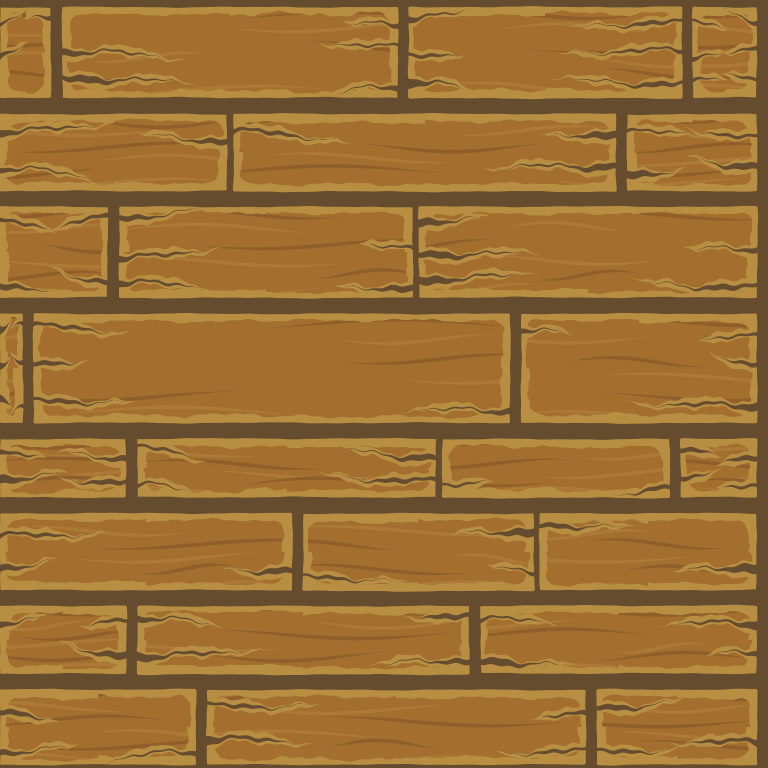
This texture is drawn by a Shadertoy shader. Its source:

```glsl
#define SEAM_HALF 0.0102
#define JOINT_HALF 0.0072
#define NARROW_HALF 0.0038
#define RIM 0.0095
#define CORNER 0.014
#define EDGE_WEAR 0.0009
#define CRACK_HALF 0.0066
#define HALO 0.0055
#define GRAIN_HALF 0.0024
#define GRAIN_COUNT 6

const vec3 GAP = vec3(0.40, 0.30, 0.18);
const vec3 WOOD = vec3(0.64, 0.43, 0.18);
const vec3 PALE = vec3(0.72, 0.56, 0.26);
const vec3 GRAIN_DARK = vec3(0.56, 0.37, 0.17);
const vec3 GRAIN_LIGHT = vec3(0.68, 0.475, 0.215);

// Layout measured from the top: row seams, joints, index of the narrow joint
const float SEAMS[9] = float[9](-0.001, 0.138, 0.259, 0.398, 0.561, 0.658, 0.779, 0.888, 1.006);
const float LAST_JOINT = 0.9928;
const vec3 JOINTS[8] = vec3[8](
    vec3(0.074, 0.525, 0.895), vec3(0.300, 0.809, LAST_JOINT),
    vec3(0.148, 0.542, LAST_JOINT), vec3(0.037, 0.671, LAST_JOINT),
    vec3(0.171, 0.572, 0.879), vec3(0.387, 0.699, LAST_JOINT),
    vec3(0.172, 0.618, LAST_JOINT), vec3(0.262, 0.770, LAST_JOINT));
const int NARROW[8] = int[8](-1, 0, 1, -1, 1, 1, -1, -1);

float hash(float a, float b) {
    return fract(sin(a * 12.99 + b * 78.23 + 1.7) * 43758.5);
}

// Layered sines, about -1 to 1
float wobble(float x) {
    return (sin(x) + 0.6 * sin(2.3 * x + 1.3) + 0.4 * sin(5.1 * x + 4.0)) / 1.7;
}

float boxDistance(vec2 p, vec2 halfSize, float radius) {
    vec2 q = abs(p) - halfSize + radius;
    return length(max(q, 0.0)) + min(max(q.x, q.y), 0.0) - radius;
}

float cover(float d) {
    return clamp(0.5 - d * iResolution.y, 0.0, 1.0);
}

void mainImage(out vec4 fragColor, in vec2 fragCoord) {
    vec2 p = fragCoord / iResolution.xy;
    p.y = 1.0 - p.y;

    // Find the plank
    int row = 0;
    for (int i = 1; i < 8; i++) if (p.y > SEAMS[i]) row = i;
    vec2 lo = vec2(LAST_JOINT - 1.0 + JOINT_HALF, SEAMS[row] + SEAM_HALF);
    vec2 hi = vec2(LAST_JOINT - JOINT_HALF, SEAMS[row + 1] - SEAM_HALF);
    float id = float(row) * 5.0;
    for (int k = 0; k < 3; k++) {
        float joint = JOINTS[row][k];
        float w = k == NARROW[row] ? NARROW_HALF : JOINT_HALF;
        if (p.x > joint) { lo.x = joint + w; id += 1.0; }
        else hi.x = min(hi.x, joint - w);
    }
    vec2 size = hi - lo;
    vec2 q = p - 0.5 * (lo + hi);

    // Pale rim around a ragged core
    float wear = EDGE_WEAR * (wobble(p.x * 31.0 + id) + wobble(p.y * 43.0 + id * 3.0));
    float plank = boxDistance(q, 0.5 * size, 0.002) + wear;
    float side = sign(q.y) * 2.0 + sign(q.x);
    float ragged = 0.0028 * wobble(p.x * 48.0 + id * 7.0 + side)
                 + 0.0026 * wobble(p.y * 75.0 + id * 5.0 + side);
    vec2 coreHalf = max(0.5 * size - RIM, 0.002);
    float radius = min(CORNER, min(coreHalf.x, coreHalf.y));
    float core = cover(boxDistance(q, coreHalf, radius) + ragged);
    vec3 color = mix(PALE, WOOD, core);

    // Long tapered grain strokes
    for (int i = 0; i < GRAIN_COUNT; i++) {
        float n = float(i);
        float reach = 0.06 + 0.10 * hash(id, n);
        float u = (p.x - mix(lo.x, hi.x, hash(id, n + 10.0))) / reach;
        float slot = (n + 0.3 + 0.4 * hash(id, n + 20.0)) / float(GRAIN_COUNT);
        float line = lo.y + size.y * slot
                   + 0.006 * sin(u * 2.2 + 6.3 * hash(id, n + 30.0));
        float d = abs(p.y - line) - GRAIN_HALF * (1.0 - u * u);
        color = mix(color, i % 2 == 0 ? GRAIN_DARK : GRAIN_LIGHT, cover(d) * core);
    }

    // Cracks run in from both ends, each with a pale halo
    float halo = 1.0, crack = 1.0;
    int slots = int(size.y / 0.036);
    for (int i = 0; i < 8; i++) {
        int level = i / 2;
        float n = float(i) + 50.0;
        if (level >= slots || hash(id, n) < 0.2) continue;
        float along = i % 2 == 0 ? p.x - lo.x : hi.x - p.x;
        float reach = min(0.05 + 0.10 * hash(id, n + 10.0), 0.45 * size.x);
        float t = along / reach;
        float phase = 6.3 * hash(id, n + 20.0);
        float slot = (float(level) + 0.3 + 0.4 * hash(id, n + 30.0)) / float(slots);
        float line = lo.y + size.y * slot + 0.0045 * wobble(along * 50.0 + phase)
                   + 0.024 * (hash(id, n + 40.0) - 0.5) * t * t;
        float w = CRACK_HALF * (0.5 + 0.5 * hash(id, n + 50.0)) * (1.0 - t)
                * (0.75 + 0.3 * sin(along * 70.0 + phase));
        float glow = HALO * min(1.0, (1.2 - t) * 3.0) * (0.8 + 0.35 * wobble(along * 80.0 + phase));
        float offset = 0.002 * sin(along * 40.0 + phase);
        crack = min(crack, abs(p.y - line) - w);
        halo = min(halo, abs(p.y - line - offset) - max(w, 0.0) - glow);
    }
    color = mix(color, PALE, cover(halo));
    color = mix(color, GAP, cover(crack));

    // Dark gaps between planks
    color = mix(GAP, color, cover(plank));
    fragColor = vec4(color, 1.0);
}
```
